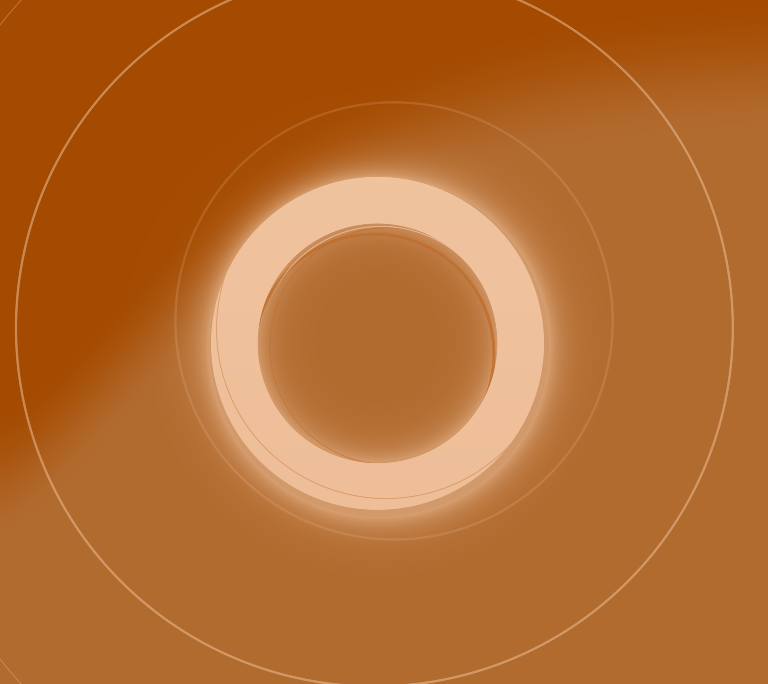
Reproduce this background procedurally as a Shadertoy shader.

```glsl
// Glowing cream ring with thin offset circles over a soft two-tone amber backdrop.

const vec3 RUST  = vec3(0.645, 0.295, 0.005);
const vec3 AMBER = vec3(0.697, 0.418, 0.182);
const vec3 TAN   = vec3(0.825, 0.605, 0.415);
const vec3 CREAM = vec3(0.935, 0.755, 0.610);
const vec3 COPPER = vec3(0.755, 0.425, 0.165);

// Signed distance to a circle, negative inside
float circle(vec2 p, vec2 center, float radius) {
    return length(p - center) - radius;
}

// Antialiased coverage of a filled shape
float fill(float d, float pixel) {
    return 1.0 - smoothstep(-0.5 * pixel, 0.5 * pixel, d);
}

// Antialiased line; lines thinner than a pixel fade instead of vanishing
float stroke(float d, float width, float pixel) {
    float w = max(width, pixel);
    return fill(abs(d) - 0.5 * w, pixel) * width / w;
}

// Two flat tones meeting along a soft curve that levels off to the right
vec3 backdrop(vec2 p) {
    float drop = 0.088 + 0.6085 * exp(-pow(max(p.x, 0.0) / 0.4106, 1.4));
    float height = p.y - (1.0 - drop);
    return mix(AMBER, RUST, smoothstep(-0.095, 0.095, height));
}

// Light that fades with distance from an edge
float glow(float d, float reach) {
    return exp(-max(d, 0.0) / reach);
}

void mainImage(out vec4 fragColor, in vec2 fragCoord) {
    float pixel = 1.0 / iResolution.y;
    vec2 p = (fragCoord - 0.5 * iResolution.xy) * pixel + vec2(0.563, 0.5);
    vec2 ringCenter = vec2(0.5535, 0.498);

    vec3 color = backdrop(p);

    // Wide thin circles
    float wide = stroke(circle(p, vec2(0.549, 0.5205), 0.524), 0.0034, pixel);
    float middle = stroke(circle(p, vec2(0.5777, 0.5308), 0.3196), 0.0034, pixel);
    float corner = stroke(circle(p, vec2(0.5865, 0.5), 0.7463), 0.0015, pixel);
    color = mix(color, CREAM, 0.52 * wide);
    color = mix(color, CREAM, 0.18 * middle);
    color = mix(color, CREAM, 0.35 * corner);

    // Outer halo and the darker band peeking out below the ring
    float outer = circle(p, ringCenter, 0.2434);
    float band = circle(p, vec2(0.556, 0.4927), 0.2485);
    color = mix(color, CREAM, 0.62 * glow(min(outer, band), 0.021));
    color = mix(color, TAN, fill(band, pixel));

    // Ring body, slightly paler at the top
    vec3 body = CREAM + vec3(0.02, 0.04, 0.055) * (p.y - 0.53);
    color = mix(color, body, fill(outer, pixel));

    // Hole with light bleeding inward, strongest at the bottom
    float inner = circle(p, ringCenter, 0.1752);
    float bleed = circle(p, ringCenter + vec2(0.0, 0.004), 0.1752);
    float lightInside = 0.52 * glow(-bleed, 0.021);
    vec3 hole = mix(AMBER, CREAM, lightInside);

    // Offset copper arcs, visible only inside the hole
    float arc = stroke(circle(p, vec2(0.5485, 0.4825), 0.1752), 0.0044, pixel);
    float hair = stroke(circle(p, vec2(0.569, 0.494), 0.173), 0.0012, pixel);
    hole = mix(hole, COPPER, 0.8 * arc);
    hole = mix(hole, COPPER, 0.7 * hair);

    // Pale highlight along the upper right of the hole
    float shine = stroke(circle(p, vec2(0.559, 0.4925), 0.1765), 0.0018, pixel);
    hole = mix(hole, CREAM, 0.75 * shine * smoothstep(0.55, 0.62, p.y));
    color = mix(color, hole, fill(inner, pixel));

    // Fine line crossing the ring body
    float trace = stroke(circle(p, vec2(0.566, 0.519), 0.2478), 0.0013, pixel);
    color = mix(color, COPPER, 0.45 * trace * fill(outer, pixel));

    fragColor = vec4(color, 1.0);
}
```
